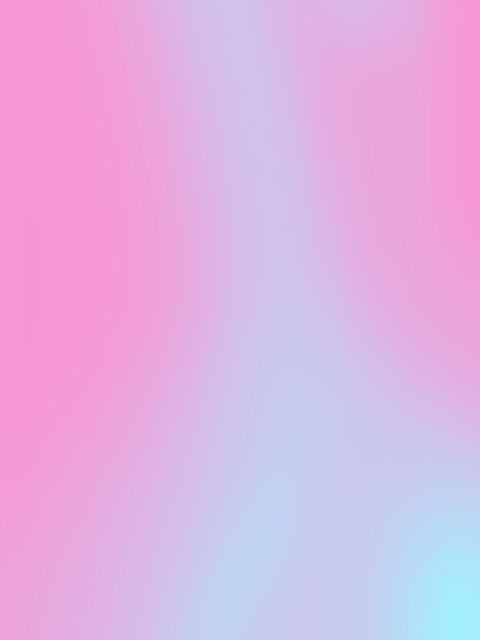
A Shadertoy shader for this background:

```glsl
#define PINK vec3(0.97, 0.59, 0.835)
#define LAVENDER vec3(0.82, 0.76, 0.92)
#define CYAN vec3(0.64, 0.94, 0.99)
#define LAVENDER_LEVEL 0.6
#define CYAN_LEVEL 1.4
#define RIGHT_PLATEAU 0.2
#define STREAK_STRENGTH 0.008

// Soft elliptical bump, 1 at its centre
float glow(vec2 offset, vec2 radius) {
    vec2 q = offset / radius;
    return exp(-dot(q, q));
}

float bell(float d, float width) {
    return exp(-d * d / (width * width));
}

// Curved vertical band that fans out toward the bottom
float band(vec2 p) {
    float bend = clamp((p.y - 0.3) / 0.7, 0.0, 1.0);
    float d = p.x - (0.61 - 0.13 * bend * bend);
    float crest = mix(0.74, 0.6, smoothstep(0.35, 0.65, p.y));

    float leftWidth = mix(0.51, 0.21, smoothstep(-0.05, 0.6, p.y));
    float rightWidth = 0.12 + 6.5 * exp(-9.0 * p.y);
    float rightFade = smoothstep(0.84, 1.0, p.x) * smoothstep(0.45, 0.75, p.y);

    float leftSide = crest * bell(d, leftWidth);
    float rightSide = RIGHT_PLATEAU * (1.0 - rightFade)
                    + (crest - RIGHT_PLATEAU) * bell(d, rightWidth);
    return d < 0.0 ? leftSide : rightSide;
}

// Faint, slowly drifting vertical streaks
float streaks(vec2 p) {
    float sum = 0.0;
    float amplitude = 0.5;
    float frequency = 55.0;
    for (int i = 0; i < 4; i++) {
        float drift = sin(p.y * 5.0 + float(i) * 2.1);
        sum += amplitude * sin(p.x * frequency + 1.4 * drift);
        amplitude *= 0.7;
        frequency *= 1.73;
    }
    return sum;
}

vec3 ramp(float level) {
    vec3 warm = mix(PINK, LAVENDER, clamp(level / LAVENDER_LEVEL, 0.0, 1.0));
    float cool = (level - LAVENDER_LEVEL) / (CYAN_LEVEL - LAVENDER_LEVEL);
    return mix(warm, CYAN, clamp(cool, 0.0, 1.0));
}

void mainImage(out vec4 fragColor, in vec2 fragCoord) {
    vec2 p = fragCoord / iResolution.xy;
    float level = band(p);

    // Leaning lower glow, bright corner and pale top patch
    float lean = 0.46 + 0.6 * (p.y - 0.06);
    level += 0.22 * glow(vec2(p.x - lean, p.y - 0.06), vec2(0.1, 0.23));
    level += 0.66 * glow(p - vec2(0.96, 0.02), vec2(0.14, 0.19));
    level += 0.27 * glow(p - vec2(0.75, 1.02), vec2(0.13, 0.1));

    level += STREAK_STRENGTH * streaks(p);
    fragColor = vec4(ramp(level), 1.0);
}
```
